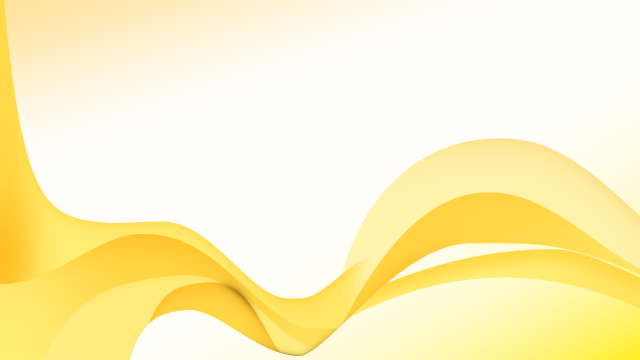
Reproduce this background procedurally as a Shadertoy shader.

```glsl
// Translucent golden ribbons sweeping over a white and yellow diagonal gradient.
// Each ribbon is the area between two height curves built from skewed eased steps
// and exponentials; the layers are blended from back to front on a 16 x 9 canvas.

// Eased step from 0 at a to 1 at b; skew below 1 rises early, above 1 late.
float ease(float x, float a, float b, float skew) {
    return smoothstep(0.0, 1.0, pow(clamp((x - a) / (b - a), 0.0, 1.0), skew));
}

// Antialiased coverage of the area where d is positive.
float fill(float d) {
    return clamp(0.5 + d / fwidth(d), 0.0, 1.0);
}

float bell(float x, float center, float width) {
    float t = (x - center) / width;
    return exp(-t * t);
}

// Height curves of the ribbon edges
float sheetTop(float x) {
    return 3.4 + 5.6 * exp((0.1 - x) / 0.5) + 0.06 * ease(x, 2.7, 4.0, 1.0)
         - 1.92 * ease(x, 4.0, 7.2, 1.15) + 1.04 * ease(x, 7.5, 9.4, 1.0);
}

float archTop(float x) {
    return 1.81 + 3.73 * ease(x, 8.5, 12.5, 0.4) - 3.75 * ease(x, 12.5, 18.75, 1.15);
}

float frontTop(float x) {
    return 1.9 + 1.25 * ease(x, 0.0, 3.5, 1.1) - 2.36 * ease(x, 3.5, 7.8, 1.26)
         + 3.4 * ease(x, 8.5, 12.2, 0.54) - 2.2 * ease(x, 12.2, 17.0, 1.1);
}

float ribbonBottom(float x) {
    return 1.29 - 1.29 * exp((3.23 - x) / 0.4) - 1.19 * ease(x, 4.7, 7.5, 0.9)
         + 2.82 * ease(x, 7.5, 11.8, 0.75) - 1.6 * ease(x, 12.5, 18.5, 1.3);
}

float tailTop(float x) {
    return 1.2 + 1.57 * ease(x, 8.0, 13.8, 0.6) - 1.1 * ease(x, 13.8, 17.5, 1.0);
}

float paleFoldTop(float x) {
    return 2.2 - 2.2 * exp((1.04 - x) / 1.05) - 1.9 * ease(x, 4.4, 8.0, 1.3);
}

float underFoldTop(float x) {
    return 1.97 - exp((3.75 - x) / 0.4) - 1.9 * ease(x, 4.9, 7.2, 1.9);
}

vec3 backdrop(vec2 p) {
    float warm = 1.0 - smoothstep(-1.0, 4.7, 0.33 * p.x + 9.0 - p.y);
    float sunny = pow(clamp((0.55 * p.x + 2.0 - p.y) / 10.8, 0.0, 1.0), 3.5);
    vec3 color = mix(vec3(1.0, 0.998, 0.99), vec3(1.0, 0.87, 0.56), warm);
    return mix(color, vec3(1.0, 0.93, 0.12), sunny);
}

void mainImage(out vec4 fragColor, in vec2 fragCoord) {
    vec2 p = fragCoord / iResolution.xy * vec2(16.0, 9.0);
    float x = p.x;
    vec3 amber = vec3(1.0, 0.74, 0.13);
    vec3 gold = vec3(1.0, 0.85, 0.28);
    vec3 lemon = vec3(1.0, 0.93, 0.46);
    vec3 cream = vec3(1.0, 0.95, 0.66);

    float belowSheet = sheetTop(x) - p.y;
    float belowArch = archTop(x) - p.y;
    float belowFront = frontTop(x) - p.y;
    float belowTail = tailTop(x) - p.y;
    float belowPale = paleFoldTop(x) - p.y;
    float belowFold = underFoldTop(x) - p.y;
    float aboveBottom = p.y - ribbonBottom(x);
    float aboveTail = p.y - 2.06 + 0.067 * (x - 12.6) * (x - 12.6);
    float body = fill(aboveBottom);
    vec3 color = backdrop(p);

    // Thin tail under the arch
    vec3 tail = mix(gold, lemon, smoothstep(0.0, 0.6, belowTail));
    tail = mix(tail, gold, 0.5 * smoothstep(13.0, 16.0, x));
    color = mix(color, tail, fill(belowTail) * fill(aboveTail) * smoothstep(8.5, 8.9, x));

    // Pale outer arch, tinted along its rim
    float rim = exp(-max(belowArch, 0.0) / 0.35) * smoothstep(9.0, 12.5, x);
    vec3 arch = mix(cream, vec3(1.0, 0.84, 0.45), 0.75 * rim);
    color = mix(color, arch, 0.93 * fill(belowArch) * body * smoothstep(8.4, 8.6, x));

    // Back sheet flowing down from the upper left
    vec3 sheet = mix(gold, lemon, smoothstep(0.1, 1.6, x));
    sheet = mix(sheet, amber, 0.9 * bell(x, 0.0, 0.75) * bell(p.y, 2.6, 1.6));
    sheet = mix(sheet, gold, 0.8 * exp(-max(belowSheet, 0.0) / 0.2) + 0.3 * smoothstep(5.0, 8.0, x));
    color = mix(color, sheet, fill(belowSheet) * body * (1.0 - smoothstep(8.5, 9.4, x)));

    // Front ribbon: left wave, narrow dip and inner arch
    float shade = exp(-max(belowFront, 0.0) / 0.7) * bell(x, 4.0, 2.6);
    vec3 front = mix(lemon, gold, smoothstep(0.5, 3.5, x) * (1.0 - 0.6 * bell(x, 7.6, 0.9)));
    front = mix(front, amber, 0.85 * shade);
    front = mix(front, amber, 0.8 * exp(-max(aboveBottom, 0.0) / 0.45) * bell(x, 9.8, 1.5));
    front = mix(front, amber, 0.35 * bell(x, 12.0, 2.2) * exp(-max(belowFront, 0.0) / 0.5));
    front = mix(front, lemon, 0.5 * smoothstep(13.0, 16.0, x));
    color = mix(color, front, 0.95 * fill(belowFront) * body);

    // Pale fold over the left wave, ending as a crescent in the dip
    vec3 paleFold = mix(gold, lemon + vec3(0.0, 0.01, 0.08), smoothstep(0.0, 0.5, belowPale + 0.3));
    color = mix(color, paleFold, 0.8 * fill(belowPale) * body);

    // Amber underside and its dark crease
    vec3 underside = mix(gold, amber, exp(-max(belowFold, 0.0) / 0.45));
    color = mix(color, underside, 0.9 * fill(belowFold) * body);
    float crease = bell(x, 6.0, 0.4) * exp(-abs(belowFold - 0.04) / 0.1);
    float hem = bell(x, 7.4, 0.9) * exp(-abs(aboveBottom) / 0.05);
    color = mix(color, vec3(0.58, 0.4, 0.06), body * clamp(0.8 * crease + 0.65 * hem, 0.0, 1.0));

    fragColor = vec4(color, 1.0);
}
```
